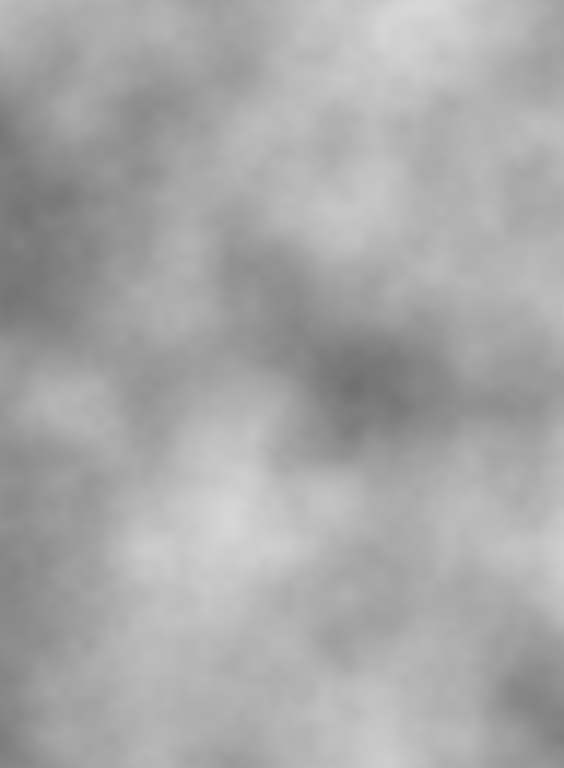
This texture is drawn by a WebGL 1 fragment shader. Its source:

```glsl
precision highp float;
// Soft grey clouds: fractal value noise, five octaves of smoothly blended
// random lattice values, laid over a broad light and dark swell whose
// edges are bent by the same kind of noise.

uniform vec2 u_resolution;

float hash(vec2 cell) {
    return fract(sin(dot(cell, vec2(12.9898, 78.233))) * 43758.5453);
}

float valueNoise(vec2 p) {
    vec2 cell = floor(p);
    vec2 f = fract(p);
    vec2 blend = f * f * (3.0 - 2.0 * f);
    float low = mix(hash(cell), hash(cell + vec2(1.0, 0.0)), blend.x);
    float high = mix(hash(cell + vec2(0.0, 1.0)), hash(cell + vec2(1.0, 1.0)), blend.x);
    return mix(low, high, blend.y);
}

// Octaves halve in size and strength; the result is centred on zero.
float cloudNoise(vec2 p) {
    float sum = 0.0;
    float amplitude = 0.5;
    for (int octave = 0; octave < 5; octave++) {
        sum += amplitude * (valueNoise(p) - 0.5);
        p = p * 2.0 + vec2(17.3, 9.1);
        amplitude *= 0.5;
    }
    return sum;
}

void main() {
    // The canvas width is one unit.
    vec2 p = gl_FragCoord.xy / u_resolution.x;

    // Broad swell: dark at the foot and above the middle, light between.
    float bend = valueNoise(p * 2.0 + 31.0) - 0.5;
    float swell = -cos(6.2832 * (p.y + 0.3 * bend) / 0.95);

    float grey = 0.64 + 0.06 * swell + 0.65 * cloudNoise(p * 3.0 + vec2(4.0, 11.0));
    gl_FragColor = vec4(vec3(clamp(grey, 0.0, 1.0)), 1.0);
}
```
